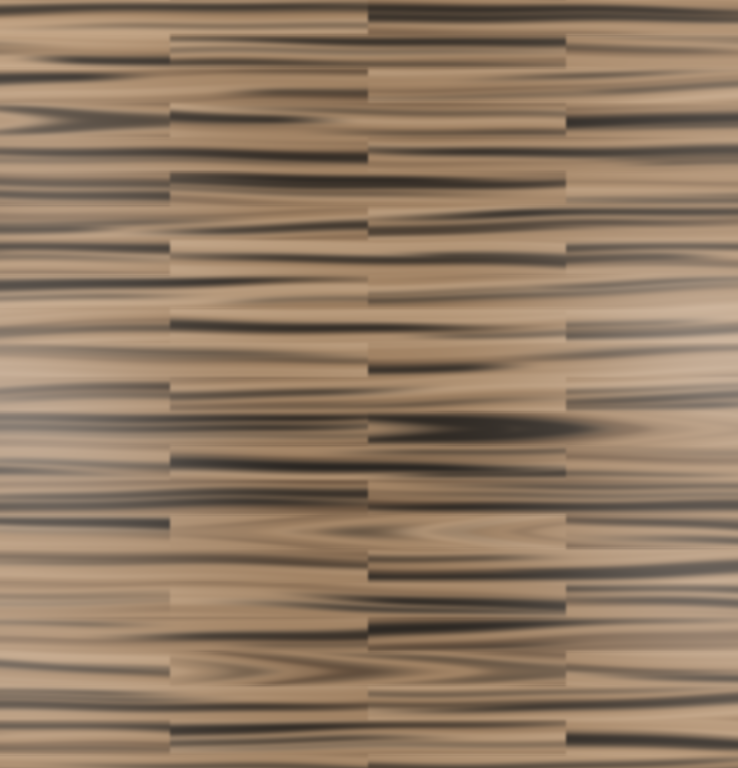
This texture is drawn by a Shadertoy shader. Its source:

```glsl
#define ROWS 22.4
#define ROW_SHIFT 0.4
#define PLANK_LENGTH 0.5366
#define SEAM_X 0.2304
#define STREAKS 3
#define STREAK_WIDTH 0.17
#define STREAK_SOFTNESS 0.17
#define ARCH_SHARE 0.08
#define SHEEN 0.46
#define BLUR 0.0027

const vec3 PALE = vec3(0.75, 0.63, 0.505);
const vec3 TAN = vec3(0.655, 0.53, 0.405);
const vec3 BROWN = vec3(0.45, 0.355, 0.27);
const vec3 EBONY = vec3(0.135, 0.125, 0.115);
const vec3 GLOSS = vec3(0.84, 0.79, 0.75);

float hash(vec2 p) {
    vec3 q = fract(p.xyx * vec3(0.1031, 0.1030, 0.0973));
    q += dot(q, q.yzx + 33.33);
    return fract((q.x + q.y) * q.z);
}

// Random value number k of one plank
float plankRandom(vec2 plank, float k) {
    return hash(plank * vec2(17.0, 5.0) + vec2(k * 7.3 + 41.0, k * 3.1 + 90.0));
}

// Grain height inside a plank: slanted lines, or wide arches in a few planks
float grainHeight(vec2 p, vec2 plank) {
    float phase = 6.283 * plankRandom(plank, 1.0);
    float slope = 0.8 * (plankRandom(plank, 2.0) - 0.5);
    float wobble = 0.06 * sin(4.0 * p.x + phase) + 0.02 * sin(11.0 * p.x + 2.0 * phase);
    float lines = p.y + slope * (p.x - 0.5) + wobble;
    float offset = p.y - 0.3 - 0.4 * plankRandom(plank, 3.0);
    float side = plankRandom(plank, 4.0) < 0.5 ? -1.0 : 1.0;
    float arches = sqrt(offset * offset + 0.03) + side * 0.9 * (p.x - 0.5) + 0.3 + wobble;
    return plankRandom(plank, 5.0) < ARCH_SHARE ? arches : lines;
}

// Tapering dark streaks that start at one end of the plank
float darkStreaks(vec2 p, float grain, vec2 plank) {
    float dark = 0.0;
    for (int i = 0; i < STREAKS; i++) {
        float k = 10.0 + 6.0 * float(i);
        float u = plankRandom(plank, k) < 0.5 ? p.x : 1.0 - p.x;
        float reach = mix(0.4, 1.7, plankRandom(plank, k + 1.0));
        float taper = clamp(1.0 - u / reach, 0.0, 1.0);
        float size = plankRandom(plank, k + 2.0);
        float halfWidth = STREAK_WIDTH * size * size * taper;
        float bend = 0.3 * (plankRandom(plank, k + 3.0) - 0.5) * u * u;
        float center = mix(0.12, 0.88, plankRandom(plank, k + 4.0));
        float d = abs(grain - center + bend);
        float strength = mix(0.3, 1.0, size) * smoothstep(0.0, 0.5, taper);
        float edge = 1.0 - smoothstep(halfWidth * 0.3, halfWidth + STREAK_SOFTNESS, d);
        dark = max(dark, strength * edge);
    }
    // Streaks fade before the long edges, so rows blend into each other
    return dark * smoothstep(-0.05, 0.2, min(p.y, 1.0 - p.y));
}

vec3 wood(vec2 uv) {
    // Running bond: every other row moves by half a plank
    float y = uv.y * ROWS - ROW_SHIFT;
    float row = floor(y);
    float x = (uv.x - SEAM_X) / PLANK_LENGTH + 0.5 * mod(row, 2.0);
    vec2 plank = vec2(floor(x), row);
    vec2 p = vec2(x, y) - plank;

    // Soft and fine grain from layered sines
    float grain = grainHeight(p, plank);
    float phase = 6.283 * plankRandom(plank, 6.0);
    float tone = 0.54 + 0.36 * (plankRandom(plank, 7.0) - 0.5);
    tone += 0.20 * sin(7.0 * grain + phase + 0.8 * sin(3.0 * p.x));
    tone += 0.11 * sin(17.0 * grain + 2.3 * phase + 1.2 * sin(2.0 * p.x + phase));
    tone += 0.05 * sin(41.0 * grain + 3.7 * phase + sin(5.0 * p.x));

    // Broad drift of tone over the whole panel
    tone += 0.08 * sin(9.0 * uv.y + 4.0 * uv.x) + 0.06 * sin(23.0 * uv.y - 5.0 * uv.x);

    vec3 color = mix(BROWN, TAN, smoothstep(0.0, 0.55, tone));
    color = mix(color, PALE, smoothstep(0.5, 1.0, tone));
    return mix(color, EBONY, 0.95 * darkStreaks(p, grain, plank));
}

void mainImage(out vec4 fragColor, in vec2 fragCoord) {
    vec2 uv = fragCoord / iResolution.xy;

    // Weighted average of nearby samples softens seams and grain
    vec3 color = vec3(0.0);
    for (int i = 0; i < 25; i++) {
        vec2 tap = vec2(float(i % 5), float(i / 5)) - 2.0;
        vec2 weight = (3.0 - abs(tap)) / 9.0;
        color += wood(uv + tap * BLUR * 0.6) * weight.x * weight.y;
    }

    // Hazy gloss toward both sides, strongest at mid height
    float side = smoothstep(0.06, 0.5, abs(uv.x - 0.5));
    float height = (uv.y - 0.45) / 0.45;
    float patches = 0.8 + 0.2 * sin(17.0 * uv.y + 5.0 * uv.x);
    color = mix(color, GLOSS, SHEEN * side * exp(-height * height) * patches);
    color *= 0.97 + 0.06 * side;

    fragColor = vec4(color, 1.0);
}
```
